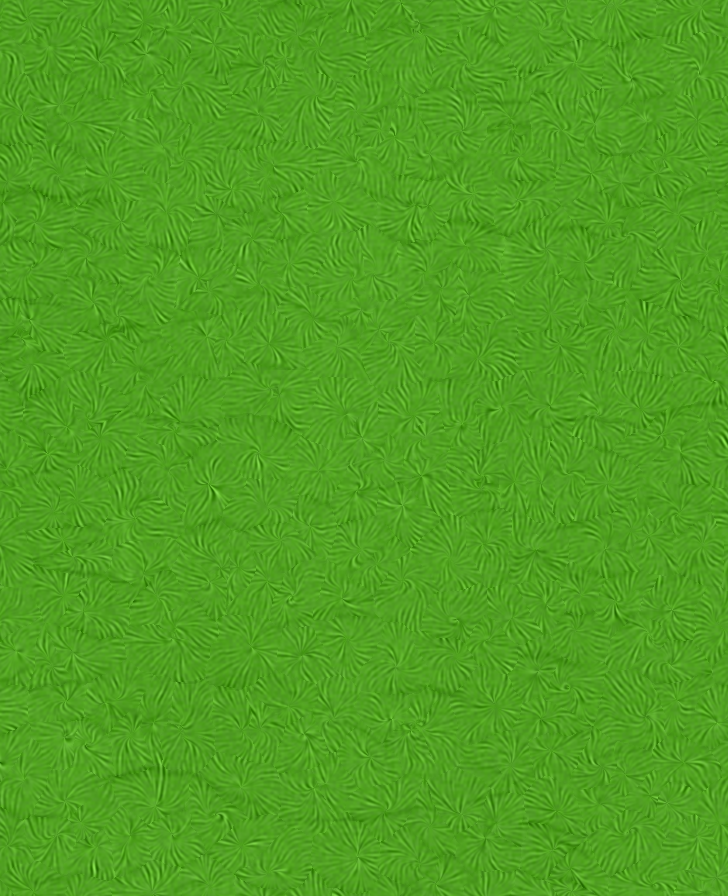
Give the GLSL for this texture, as a Shadertoy shader.

```glsl
// Embossed green leather: a warped Voronoi net of creases whose cells are
// filled with fine fanning wrinkles (oriented Gabor noise). All relief is
// summed to one light value that shifts a base green.

#define BASE_GREEN   vec3(0.317, 0.626, 0.132)
#define LIGHT_SHIFT  vec3(0.036, 0.040, 0.032)
#define TINT_SHIFT   vec3(0.004, -0.008, 0.017)
#define CELL_SIZE    0.055
#define FOLD_SIZE    0.125
#define STREAK_SIZE  0.0150
#define STREAK_WAVES 2.3
#define STREAK_GAIN  2.1
#define CREASE_GAIN  1.3
#define FOLD_GAIN    1.5
#define GRAIN_GAIN   1.5

const float TAU = 6.2831853;

vec2 hash2(vec2 p) {
    vec3 q = fract(p.xyx * vec3(0.1031, 0.1030, 0.0973));
    q += dot(q, q.yzx + 33.33);
    return fract((q.xx + q.yz) * q.zy);
}

// Two independent smooth value noises, each from 0 to 1
vec2 noise2(vec2 p) {
    vec2 i = floor(p), f = fract(p);
    f = f * f * (3.0 - 2.0 * f);
    return mix(mix(hash2(i), hash2(i + vec2(1, 0)), f.x),
               mix(hash2(i + vec2(0, 1)), hash2(i + vec2(1, 1)), f.x), f.y);
}

// Edge distance (x) and unit edge normal (yz); also the offset to the centre
vec3 voronoi(vec2 p, out vec2 toCentre) {
    vec2 cell = floor(p), f = fract(p);
    vec2 near1 = vec2(8.0), near2 = vec2(9.0);
    for (int y = -1; y <= 1; y++)
    for (int x = -1; x <= 1; x++) {
        vec2 g = vec2(x, y);
        vec2 r = g + hash2(cell + g) - f;
        if (dot(r, r) < dot(near1, near1)) {
            near2 = near1;
            near1 = r;
        } else if (dot(r, r) < dot(near2, near2)) {
            near2 = r;
        }
    }
    toCentre = near1;
    vec2 normal = normalize(near2 - near1);
    return vec3(dot(0.5 * (near1 + near2), normal), normal);
}

// Level creases fall into shade, upright ones catch the light
float creaseLight(vec3 edge, float width) {
    float line = exp(-edge.x * edge.x / (width * width));
    return line * (0.7 - 1.7 * abs(edge.z));
}

// Short wavy strokes running along the given direction
float streaks(vec2 p, vec2 along) {
    vec2 across = vec2(-along.y, along.x);
    vec2 cell = floor(p), f = fract(p);
    float sum = 0.0;
    for (int y = -1; y <= 1; y++)
    for (int x = -1; x <= 1; x++) {
        vec2 g = vec2(x, y);
        vec2 d = f - g - hash2(cell + g);
        float u = dot(d, along), v = dot(d, across);
        float phase = hash2(cell + g + 71.0).x;
        sum += exp(-3.0 * u * u - 6.0 * v * v)
             * cos(TAU * (STREAK_WAVES * v + phase));
    }
    return sum;
}

void mainImage(out vec4 fragColor, in vec2 fragCoord) {
    vec2 p = fragCoord / iResolution.y + 3.0;
    vec2 warped = p + 0.016 * (noise2(p * 28.0) - 0.5)
                    + 0.005 * (noise2(p * 90.0) - 0.5);

    // Crease nets: small cells and wider, flatter folds
    vec2 toCentre, unused;
    vec3 cellEdge = voronoi(warped / CELL_SIZE, toCentre);
    vec3 foldEdge = voronoi(warped / FOLD_SIZE * vec2(0.8, 1.2) + 17.0, unused);
    vec2 strength = smoothstep(0.25, 0.8, noise2(p * 22.0 + 5.0));

    // Wrinkles fan out from each cell centre, bent by noise
    float angle = atan(toCentre.y, toCentre.x)
                + 1.6 * (noise2(p * 30.0 + 40.0).x - 0.5);
    vec2 along = vec2(cos(angle), sin(angle));
    float facing = abs(dot(along, normalize(vec2(-0.5, 0.85))));
    float wrinkle = streaks(p / STREAK_SIZE, along) * mix(0.55, 1.15, facing);
    wrinkle *= 0.7 + 0.6 * noise2(p * 35.0 + 9.0).y;

    // Fine grain, tint and broad tone
    vec2 grain = noise2(p * 260.0) - 0.5;
    float tone = noise2(p * 5.0).x - 0.5;

    float light = STREAK_GAIN * wrinkle
                + CREASE_GAIN * strength.x * creaseLight(cellEdge, 0.07)
                + FOLD_GAIN * strength.y * creaseLight(foldEdge, 0.028)
                + GRAIN_GAIN * grain.x + 0.5 * tone + 0.08;

    vec3 color = BASE_GREEN + LIGHT_SHIFT * light + TINT_SHIFT * 3.0 * grain.y;
    fragColor = vec4(clamp(color, 0.0, 1.0), 1.0);
}
```
